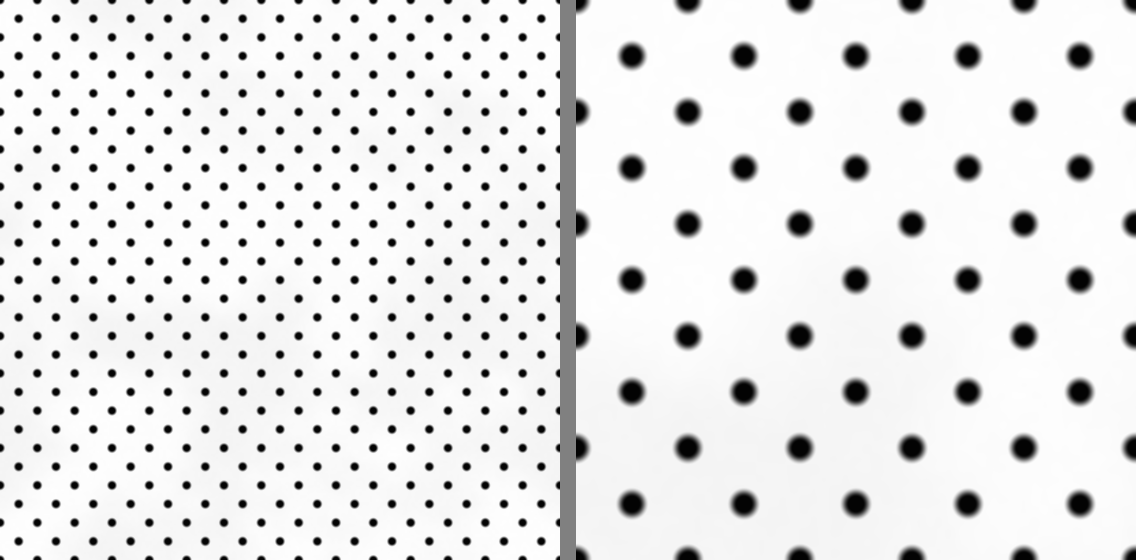
Left: the whole. Right: its middle third, enlarged.
Give the GLSL for this pattern, as a Shadertoy shader.

```glsl
const float REPEATS = 15.0;        // cells across and down
const float DOT_RADIUS = 0.108;    // in cells
const float EDGE_SOFTNESS = 0.045; // half width of the dot edge, in cells
const vec3 INK = vec3(0.012);
const vec3 PAPER = vec3(0.996);
const float MOTTLE_DEPTH = 0.035;
const float MOTTLE_SCALE = 5.0;    // whole number, so the noise wraps
const float GRAIN_DEPTH = 0.006;
const float GRAIN_SCALE = 160.0;   // whole number, so the noise wraps
const int OCTAVES = 4;

float hash(vec2 p) {
    vec3 q = fract(vec3(p.xyx) * 0.1031);
    q += dot(q, q.yzx + 33.33);
    return fract((q.x + q.y) * q.z);
}

// Value noise that repeats every period units
float wrappedNoise(vec2 p, float period) {
    vec2 cell = floor(p);
    vec2 f = fract(p);
    vec2 u = f * f * (3.0 - 2.0 * f);
    vec2 lo = mod(cell, period);
    vec2 hi = mod(cell + 1.0, period);
    float bottom = mix(hash(lo), hash(vec2(hi.x, lo.y)), u.x);
    float top = mix(hash(vec2(lo.x, hi.y)), hash(hi), u.x);
    return mix(bottom, top, u.y);
}

float wrappedFbm(vec2 uv) {
    float sum = 0.0;
    float amplitude = 0.5;
    float frequency = MOTTLE_SCALE;
    for (int i = 0; i < OCTAVES; i++) {
        sum += amplitude * wrappedNoise(uv * frequency, frequency);
        amplitude *= 0.5;
        frequency *= 2.0;
    }
    return sum;
}

// Distance to the nearest dot centre, at cell corners and cell middles
float staggeredDistance(vec2 p) {
    vec2 corner = fract(p + 0.5) - 0.5;
    vec2 middle = fract(p) - 0.5;
    return min(length(corner), length(middle));
}

void mainImage(out vec4 fragColor, in vec2 fragCoord) {
    vec2 uv = fragCoord / iResolution.xy;

    // Paper with faint cloudy patches and fine grain
    float mottle = smoothstep(0.4, 0.8, wrappedFbm(uv));
    float grain = wrappedNoise(uv * GRAIN_SCALE, GRAIN_SCALE);
    vec3 color = PAPER - MOTTLE_DEPTH * mottle - GRAIN_DEPTH * grain;

    // Soft-edged dots, never sharper than a pixel
    float pixel = REPEATS / min(iResolution.x, iResolution.y);
    float softness = max(EDGE_SOFTNESS, 0.75 * pixel);
    float d = staggeredDistance(uv * REPEATS) - DOT_RADIUS;
    color = mix(INK, color, smoothstep(-softness, softness, d));

    fragColor = vec4(color, 1.0);
}
```
